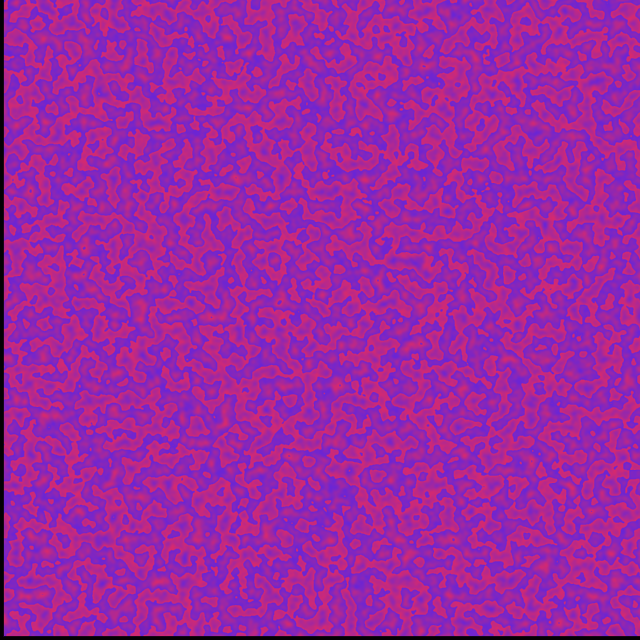
Reproduce this texture procedurally as a three.js fragment shader.

```glsl
// Draws violet and crimson camouflage-like grains from wrapped gradient noise, with a dark left and bottom rim.
varying vec2 vUv;

const vec3 VIOLET = vec3(0.405, 0.145, 0.845);
const vec3 CRIMSON = vec3(0.845, 0.162, 0.425);
const vec3 RIM_COLOR = vec3(0.01, 0.0, 0.012);

const float GRAIN_FREQUENCY = 46.0;   // grain cells across the canvas
const float NOISE_CONTRAST = 1.3;
const float NOISE_BIAS = 0.04;
const float EDGE_SOFTNESS = 0.0022;   // width of the smoothing filter
const float RIM_WIDTH = 0.0059;
const float RIM_SOFTNESS = 0.0008;
const int SAMPLES = 3;                // filter samples per axis

// Unit gradient with a pseudo-random direction for a lattice point
vec2 randomGradient(vec2 cell) {
  vec3 p = fract(cell.xyx * vec3(0.1031, 0.1030, 0.0973));
  p += dot(p, p.yzx + 33.33);
  float angle = 6.28318 * fract((p.x + p.y) * p.z);
  return vec2(cos(angle), sin(angle));
}

float cornerValue(vec2 cell, vec2 local, vec2 corner) {
  return dot(randomGradient(cell + corner), local - corner);
}

float gradientNoise(vec2 p) {
  vec2 cell = floor(p);
  vec2 local = p - cell;
  vec2 blend = local * local * local * (local * (local * 6.0 - 15.0) + 10.0);
  float low = mix(cornerValue(cell, local, vec2(0.0, 0.0)),
                  cornerValue(cell, local, vec2(1.0, 0.0)), blend.x);
  float high = mix(cornerValue(cell, local, vec2(0.0, 1.0)),
                   cornerValue(cell, local, vec2(1.0, 1.0)), blend.x);
  return mix(low, high, blend.y);
}

vec2 rotate(vec2 p, float angle) {
  float c = cos(angle);
  float s = sin(angle);
  return vec2(c * p.x - s * p.y, s * p.x + c * p.y);
}

// Main grains, plus broad patches and fine ragged detail
float grainField(vec2 p) {
  float grains = gradientNoise(p + 17.3);
  float patches = gradientNoise(rotate(p, 0.6) * 0.4 + 91.7);
  float detail = gradientNoise(rotate(p, 1.1) * 2.3 + 253.1);
  return grains + 0.35 * patches + 0.35 * detail;
}

// Wrapping the field makes a sharp jump at zero and soft interiors
float wrappedGrain(vec2 uv) {
  return fract(NOISE_CONTRAST * grainField(uv * GRAIN_FREQUENCY) + NOISE_BIAS);
}

// Average over a small square to smooth the jumps
float smoothGrain(vec2 uv, float width) {
  float total = 0.0;
  for (int y = 0; y < SAMPLES; y++) {
    for (int x = 0; x < SAMPLES; x++) {
      vec2 offset = (vec2(float(x), float(y)) + 0.5) / float(SAMPLES) - 0.5;
      total += wrappedGrain(uv + offset * width);
    }
  }
  return total / float(SAMPLES * SAMPLES);
}

// 0 on the left and bottom rim, 1 inside
float insideRim(vec2 uv, float width, float softness) {
  return smoothstep(width - softness, width + softness, min(uv.x, uv.y));
}

void main() {
  vec3 grainColor = mix(VIOLET, CRIMSON, smoothGrain(vUv, EDGE_SOFTNESS));
  float inside = insideRim(vUv, RIM_WIDTH, RIM_SOFTNESS);
  gl_FragColor = vec4(mix(RIM_COLOR, grainColor, inside), 1.0);
}
```
